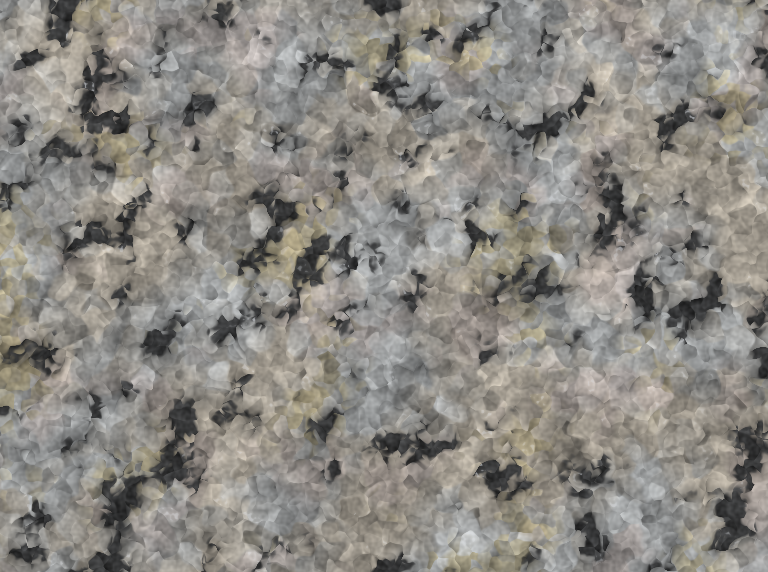
Give the GLSL for this texture, as a Shadertoy shader.

```glsl
const float COARSE_GRAINS = 25.0;   // cells per canvas height
const float FINE_GRAINS = 56.0;
const float GRAIN_SHARPNESS = 18.0;
const float MICA_SCALE = 12.5;
const float MICA_LEVEL = 0.33;
const float MICA_SOFTNESS = 0.085;
const float MICA_RAGGED = 0.022;
const float BASE_TONE = 0.595;
const vec3 WARM_TINT = vec3(1.045, 1.0, 0.925);
const vec3 COOL_TINT = vec3(0.985, 1.0, 1.005);
const vec3 ROSE_TINT = vec3(1.055, 0.985, 0.955);
const vec3 OCHRE_TINT = vec3(1.08, 1.0, 0.74);
const vec3 MICA_COLOR = vec3(0.195, 0.198, 0.202);
const vec3 GLINT_COLOR = vec3(0.86, 0.87, 0.89);

vec3 hash(vec2 p) {
    vec3 q = fract(vec3(p.xyx) * vec3(0.1031, 0.1030, 0.0973));
    q += dot(q, q.yxz + 33.33);
    return fract((q.xxy + q.yzz) * q.zyx);
}

float cornerSlope(vec2 cell, vec2 offset) {
    float angle = 6.2832 * hash(cell).x;
    return dot(vec2(cos(angle), sin(angle)), offset);
}

float gradientNoise(vec2 p) {
    vec2 i = floor(p), f = p - i;
    vec2 u = f * f * f * (f * (f * 6.0 - 15.0) + 10.0);
    vec2 e = vec2(1.0, 0.0);
    return mix(mix(cornerSlope(i, f), cornerSlope(i + e, f - e), u.x),
               mix(cornerSlope(i + e.yx, f - e.yx), cornerSlope(i + 1.0, f - 1.0), u.x), u.y);
}

// Soft Voronoi grains: x = tone, y = tilted facet shade, zw = random shift
vec4 grains(vec2 p) {
    vec2 base = floor(p);
    vec4 sum = vec4(0.0);
    float total = 0.0;
    for (int y = -1; y <= 1; y++)
    for (int x = -1; x <= 1; x++) {
        vec2 cell = base + vec2(x, y);
        vec3 site = hash(cell);
        vec2 tilt = hash(cell + 57.0).xy - 0.5;
        vec2 away = p - cell - site.xy;
        float weight = exp(-GRAIN_SHARPNESS * dot(away, away));
        sum += weight * vec4(site.z - 0.5, dot(away, tilt), tilt);
        total += weight;
    }
    return sum / total;
}

// Ragged clusters of dark mineral, gathered by a broad density field
float micaField(vec2 p) {
    vec2 q = vec2(p.x * 0.96 - p.y * 0.18, p.y * 0.92 - p.x * 0.12) * MICA_SCALE;
    return gradientNoise(q) + 0.5 * gradientNoise(q * 2.1 + 17.0)
         + 0.3 * gradientNoise(q * 4.6 + 41.0) + 0.35 * gradientNoise(q * 0.27 + 73.0);
}

void mainImage(out vec4 fragColor, in vec2 fragCoord) {
    vec2 p = fragCoord / iResolution.y + 3.0;

    // Crystal boundaries
    vec2 warp = vec2(gradientNoise(p * 34.0), gradientNoise(p * 34.0 + 91.0));
    vec2 q = p + 0.014 * warp;
    vec4 coarse = grains(q * COARSE_GRAINS);
    vec4 fine = grains(q * FINE_GRAINS + 29.0);
    float grit = gradientNoise(p * 125.0);
    float cloud = gradientNoise(p * 6.0 + 11.0);

    // Pale feldspar and quartz
    float tone = BASE_TONE + 0.15 * coarse.x + 0.15 * fine.x + 0.20 * coarse.y
               + 0.22 * fine.y + 0.11 * cloud + 0.09 * grit;
    float warmth = smoothstep(-0.35, 0.35, gradientNoise(p * 4.5 + 50.0) + 0.45 * coarse.z);
    float rose = smoothstep(0.05, 0.45, gradientNoise(p * 8.0 + 120.0) + 0.4 * coarse.w);
    float ochre = smoothstep(0.18, 0.6, gradientNoise(p * 5.5 + 200.0) + 0.5 * fine.z);
    vec3 tint = mix(COOL_TINT, WARM_TINT, warmth);
    tint = mix(tint, ROSE_TINT, 0.6 * rose);
    tint = mix(tint, OCHRE_TINT, 0.6 * ochre);
    vec3 color = tone * tint;

    // Smoky rims and dark mica
    float field = micaField(p + MICA_RAGGED * (fine.zw + 0.6 * coarse.zw)) + 0.08 * grit;
    color *= 1.0 - 0.18 * smoothstep(0.0, MICA_LEVEL, field);
    float mica = smoothstep(MICA_LEVEL - MICA_SOFTNESS, MICA_LEVEL + MICA_SOFTNESS, field);
    vec3 micaShade = MICA_COLOR * (1.0 + 0.5 * fine.x + 0.9 * fine.y + 0.4 * grit);
    color = mix(color, micaShade, 0.96 * mica);

    // Small bright glints
    float glint = smoothstep(0.43, 0.49, fine.x) * smoothstep(0.05, 0.4, grit + 0.2 * cloud);
    color = mix(color, GLINT_COLOR, glint * mix(0.35, 0.6, mica));

    fragColor = vec4(clamp(color, 0.0, 1.0), 1.0);
}
```
